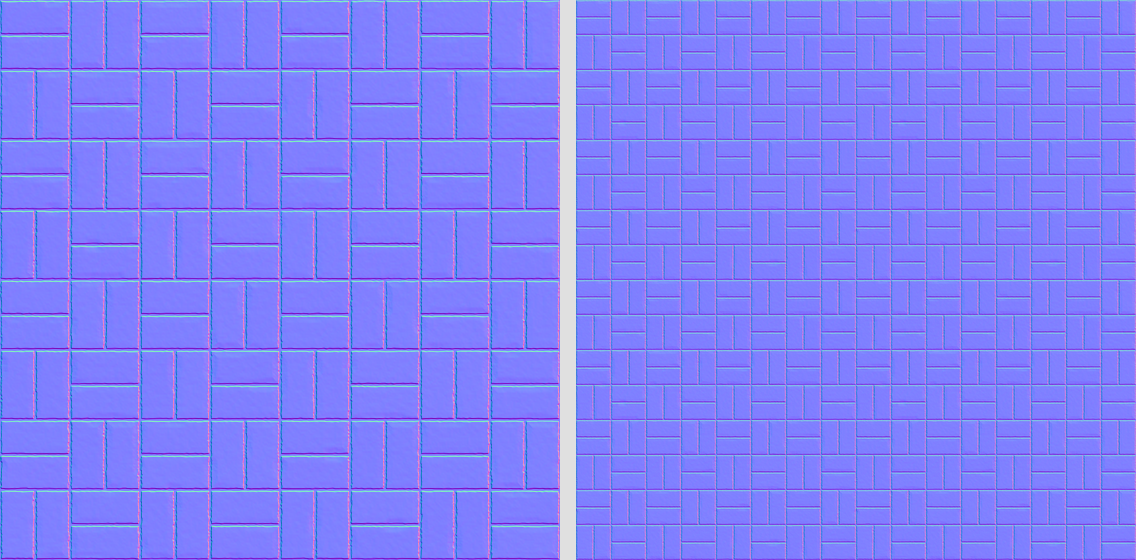
Left, the tile; right, the same tile 2 across and 2 down.
Write a Shadertoy shader that draws this texture map.

```glsl
// Tiling normal map of basket-weave paving: paired bricks with chipped bevels.

float hash(vec2 p) {
    vec3 q = fract(p.xyx * 0.1031);
    q += dot(q, q.yzx + 33.33);
    return fract((q.x + q.y) * q.z);
}

// Value noise that wraps after a whole number of lattice cells
float wrapNoise(vec2 uv, float period) {
    vec2 p = uv * period;
    vec2 i = floor(p), f = fract(p);
    f = f * f * (3.0 - 2.0 * f);
    vec2 a = mod(i, period), b = mod(i + 1.0, period);
    return mix(mix(hash(a), hash(vec2(b.x, a.y)), f.x),
               mix(hash(vec2(a.x, b.y)), hash(b), f.x), f.y) - 0.5;
}

// Height of the paving, in units of one square pair of bricks
float pavingHeight(vec2 uv) {
    vec2 p = uv * 8.0;
    vec2 cell = mod(floor(p), 8.0);
    vec2 f = fract(p);

    // Pairs alternate between upright and lying bricks
    bool upright = mod(cell.x + cell.y, 2.0) < 0.5;
    vec2 halfSize = upright ? vec2(0.25, 0.5) : vec2(0.5, 0.25);
    vec2 slot = floor(f / (2.0 * halfSize));
    vec2 local = f - (2.0 * slot + 1.0) * halfSize;
    vec2 brick = cell * 2.0 + slot;

    // Ragged outline, rougher along the vertical sides
    float ragged = 0.008 * wrapNoise(uv, 192.0) + 0.005 * wrapNoise(uv, 72.0);
    float crumbs = 0.013 * wrapNoise(uv + 0.37, 320.0);
    vec2 side = abs(local) - halfSize + 0.031;
    side += ragged + vec2(crumbs, 0.0);
    float d = length(max(side, 0.0)) + min(max(side.x, side.y), 0.0);
    float body = 1.0 - smoothstep(0.0, 0.021, d);

    // Slight tilt, surface grain and worn shoulders
    vec2 tilt = vec2(hash(brick + 3.0), hash(brick + 41.0)) - 0.5;
    float grain = 0.0016 * wrapNoise(uv, 128.0) + 0.0007 * wrapNoise(uv, 288.0);
    float wear = smoothstep(0.0, 0.4, wrapNoise(uv + 0.19, 28.0));
    float shoulder = smoothstep(-0.09, 0.0, d) * (0.0015 + 0.006 * wear);
    return body * (0.028 + 0.02 * dot(local, tilt) + grain - shoulder);
}

vec3 surfaceNormal(vec2 uv) {
    vec2 e = vec2(0.0004, 0.0);
    vec2 slope = vec2(pavingHeight(uv + e.xy) - pavingHeight(uv - e.xy),
                      pavingHeight(uv + e.yx) - pavingHeight(uv - e.yx));
    return normalize(vec3(-slope / (16.0 * e.x), 1.0));
}

void mainImage(out vec4 fragColor, in vec2 fragCoord) {
    // Average four samples per pixel to smooth the edges
    vec3 normal = vec3(0.0);
    for (int i = 0; i < 4; i++) {
        vec2 offset = vec2(i % 2, i / 2) * 0.5 - 0.25;
        normal += 0.25 * surfaceNormal((fragCoord + offset) / iResolution.xy);
    }
    fragColor = vec4(0.5 + 0.5 * normal, 1.0);
}
```
